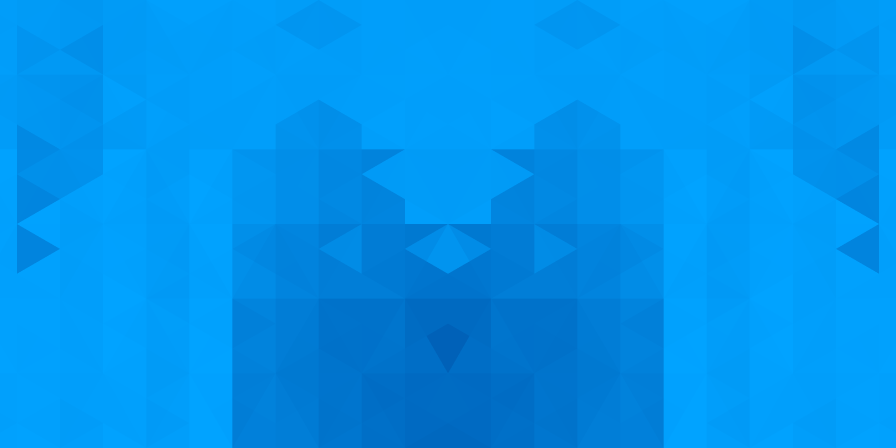
Give the GLSL for this background, as a Shadertoy shader.

```glsl
const vec3 SKY = vec3(0.005, 0.638, 1.0);
const vec3 DEEP = vec3(0.0, 0.385, 0.725);
const float GRID_X = 10.3923; // columns per canvas height
const float GRID_Y = 18.0;    // half facet sides per canvas height
const int SAMPLES = 3;

float hash(vec3 p) {
    return fract(sin(dot(p, vec3(127.1, 311.7, 74.7))) * 43758.5453);
}

// Triangle with a vertical base one column away from its apex
float facet(vec2 g, vec2 apex, float dir) {
    float d = (apex.x - g.x) * dir;
    return step(0.0, d) * step(d, 1.0) * step(abs(g.y - apex.y), d);
}

float rhombus(vec2 g, vec2 centre) {
    vec2 d = abs(g - centre);
    return step(d.x + d.y, 1.0);
}

// Kite from a hexagon centre to its upper or lower corner
float kite(vec2 g, vec2 centre, float dir) {
    float across = abs(g.x - centre.x);
    float along = (g.y - centre.y) * dir;
    return step(across * 3.0, along) * step(along + across, 2.0);
}

// Random tint from two overlaid triangular grids and the columns
float mosaic(vec2 g) {
    vec3 fine = floor(vec3(g.x, (g.x + g.y - 1.0) * 0.5, (g.y - g.x - 1.0) * 0.5));
    vec3 coarse = floor(vec3(g.y / 3.0, (g.y + 3.0 * g.x - 3.0) / 6.0,
                             (g.y - 3.0 * g.x - 3.0) / 6.0));
    float stripe = hash(vec3(floor(g.x), 5.0, 2.0));
    return 0.45 * hash(fine) + 0.35 * hash(coarse + 17.0) + 0.2 * stripe - 0.5;
}

// Broad darkness by column and row
float baseLevel(vec2 g) {
    float col = floor(g.x);
    float row = floor(g.y / 3.0);
    if (row > 3.5) {
        vec2 d = (vec2(col + 0.5, row * 3.0 + 1.5) - vec2(8.7, 14.2)) / vec2(1.5, 2.8);
        return 0.07 + 0.17 * exp(-dot(d, d));
    }
    if (col < 4.5) return 0.87 - 0.085 * col - 0.16 * max(row - 1.0, 0.0);
    return 0.025 + 0.09 * float(col == 6.0) + 0.04 * float(col == 8.0);
}

float darkness(vec2 g) {
    float level = baseLevel(g);

    // Central crest
    level = mix(level, 0.1, step(g.x, 1.0) * step(9.0, g.y) * step(g.y, 12.0));
    level = mix(level, 0.12, facet(g, vec2(2.0, 11.0), 1.0));
    level = mix(level, 0.33, facet(g, vec2(1.0, 8.0), 1.0));
    level = mix(level, 0.19, kite(g, vec2(0.0, 9.0), -1.0));
    level = mix(level, 0.32, facet(g, vec2(3.0, 8.0), 1.0));
    level = mix(level, 1.04, kite(g, vec2(0.0, 3.0), 1.0));

    // Shoulder peaks and upper diamonds
    float peak = step(12.0, g.y) * step(abs(g.x - 3.0), 1.0)
               * step(g.y + abs(g.x - 3.0), 14.0);
    level = mix(level, 0.27, peak);
    level = mix(level, 0.18, rhombus(g, vec2(3.0, 17.0)));

    // Outer shards
    level = mix(level, 0.05, facet(g, vec2(7.0, 14.0), -1.0));
    level = mix(level, 0.27, facet(g, vec2(9.0, 16.0), 1.0));
    level = mix(level, 0.22, facet(g, vec2(9.0, 16.0), -1.0));
    level = mix(level, 0.24, facet(g, vec2(9.0, 12.0), 1.0));
    level = mix(level, 0.38, facet(g, vec2(9.0, 12.0), -1.0));
    level = mix(level, 0.28, facet(g, vec2(8.0, 11.0), -1.0));
    level = mix(level, 0.34, facet(g, vec2(10.0, 11.0), 1.0));
    level = mix(level, 0.46, facet(g, vec2(9.0, 10.0), -1.0));
    level = mix(level, 0.44, facet(g, vec2(9.0, 8.0), -1.0));

    float contrast = mix(0.1, 0.17, smoothstep(0.05, 0.4, level));
    return clamp(level + contrast * mosaic(g), 0.0, 1.1);
}

void mainImage(out vec4 fragColor, in vec2 fragCoord) {
    // Average several samples per pixel for smooth edges
    float level = 0.0;
    for (int j = 0; j < SAMPLES; j++) {
        for (int i = 0; i < SAMPLES; i++) {
            vec2 offset = (vec2(i, j) + 0.5) / float(SAMPLES) - 0.5;
            vec2 p = (fragCoord + offset) / iResolution.y;
            p.x = abs(p.x - 0.5 * iResolution.x / iResolution.y);
            level += darkness(p * vec2(GRID_X, GRID_Y));
        }
    }
    level /= float(SAMPLES * SAMPLES);
    fragColor = vec4(mix(SKY, DEEP, level), 1.0);
}
```
